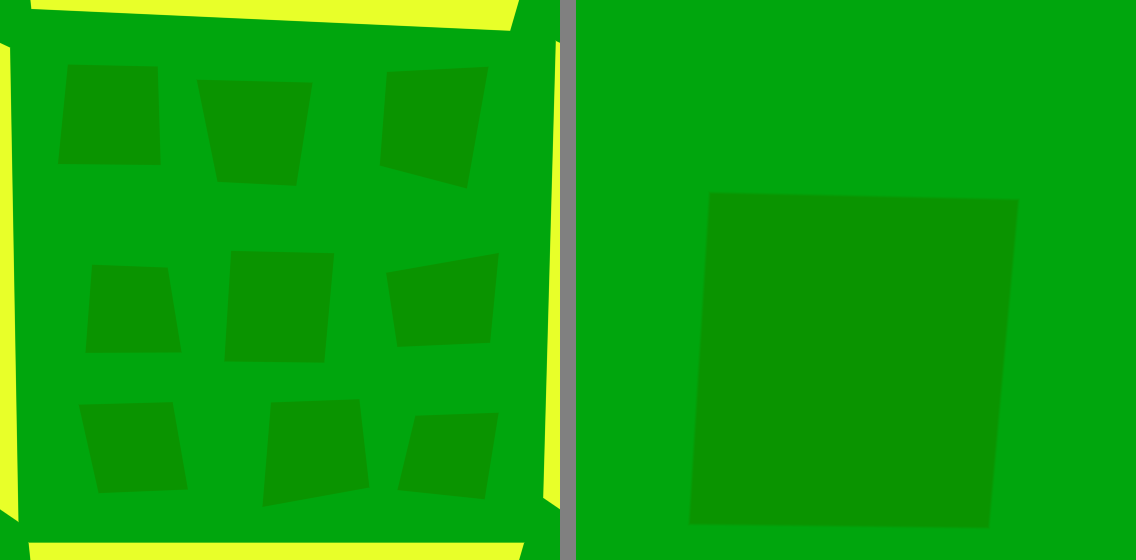
Left: the whole. Right: its middle third, enlarged.
Give the GLSL for this pattern, as a three.js fragment shader.

```glsl
varying vec2 vUv;

#define BASE_GREEN vec3(0.0, 0.65, 0.05)
#define DARK_GREEN vec3(0.04, 0.58, 0.0)
#define YELLOW vec3(0.91, 1.0, 0.16)
#define PATCH_HALF vec2(0.085, 0.081)
#define PATCH_STEP vec2(0.28, 0.29)
#define GRID_CENTRE vec2(0.504, 0.451)
#define CORNER_JITTER 0.026
#define EDGE 0.0012

vec2 hash2(vec2 p) {
  vec2 q = vec2(dot(p, vec2(127.1, 311.7)), dot(p, vec2(269.5, 183.3)));
  return fract(sin(q) * 43758.5) * 2.0 - 1.0;
}

// Signed distance to the line a-b, positive on its left
float side(vec2 p, vec2 a, vec2 b) {
  vec2 e = b - a;
  return dot(p - a, normalize(vec2(-e.y, e.x)));
}

// Coverage of a convex quad with clockwise corners
float quad(vec2 p, vec2 a, vec2 b, vec2 c, vec2 d) {
  float dist = max(max(side(p, a, b), side(p, b, c)),
                   max(side(p, c, d), side(p, d, a)));
  return 1.0 - smoothstep(-EDGE, EDGE, dist);
}

// Rows lean to the right going down, most strongly in the middle column
vec2 patchCentre(vec2 cell) {
  float lean = 0.018 + 0.027 * (1.0 - cell.x * cell.x);
  return GRID_CENTRE + cell * PATCH_STEP
       + vec2(-cell.y * lean, 0.031 * cell.y * cell.y);
}

vec2 patchCorner(vec2 cell, vec2 corner) {
  vec2 halfSize = PATCH_HALF + vec2(0.0, 0.008 * cell.y);
  return corner * halfSize + CORNER_JITTER * hash2(cell * 3.0 + corner + 11.0);
}

float patches(vec2 p) {
  float cover = 0.0;
  for (int j = -1; j <= 1; j++) {
    for (int i = -1; i <= 1; i++) {
      vec2 cell = vec2(float(i), float(j));
      cover = max(cover, quad(p - patchCentre(cell),
        patchCorner(cell, vec2(-1.0, 1.0)), patchCorner(cell, vec2(1.0, 1.0)),
        patchCorner(cell, vec2(1.0, -1.0)), patchCorner(cell, vec2(-1.0, -1.0))));
    }
  }
  return cover;
}

// Bars straddle the tile seams, so each wraps to the opposite border
float seamBars(vec2 p) {
  vec2 seam = fract(p + 0.5) - 0.5;
  float across = quad(vec2(p.x, seam.y), vec2(0.051, 0.031), vec2(0.936, 0.031),
                      vec2(0.911, -0.055), vec2(0.056, -0.016));
  float upright = quad(vec2(seam.x, p.y), vec2(-0.0075, 0.927), vec2(0.018, 0.915),
                       vec2(0.033, 0.068), vec2(-0.030, 0.111));
  return max(across, upright);
}

void main() {
  vec3 color = mix(BASE_GREEN, DARK_GREEN, patches(vUv));
  color = mix(color, YELLOW, seamBars(vUv));
  gl_FragColor = vec4(color, 1.0);
}
```
